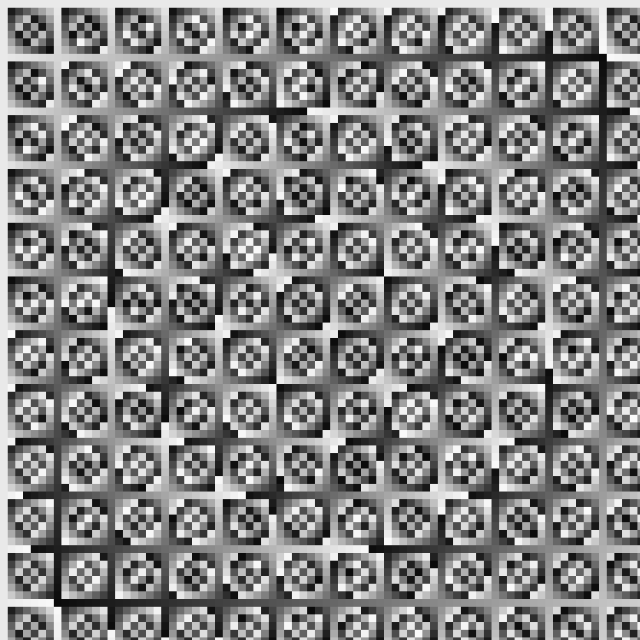
A three.js fragment shader for this pattern:

```glsl
// Grey mosaic of a multiplication table wrapped into tones, forming drifting rings.
varying vec2 vUv;

const float CELLS = 83.333;       // square cells across the canvas
const float REPEAT = 7.0;         // cells per ring motif
const float DRIFT = 1.0 / 590.0;  // phase lost per unit product, varies the motifs
const float PHASE = 0.93;         // tone phase along the first row and column
const float DARKEST = 0.04;
const float LIGHTEST = 0.98;
const float EDGE = 0.0008;        // half width of a cell edge, in canvas units

// Grey of one cell: the product of its column and row, wrapped to one cycle
float cellTone(vec2 cell) {
  float product = cell.x * cell.y;
  float cycle = mod(product, REPEAT) / REPEAT - product * DRIFT;
  return mix(DARKEST, LIGHTEST, fract(cycle + PHASE));
}

void main() {
  // Columns count from the left, rows from the top
  vec2 grid = vec2(vUv.x, 1.0 - vUv.y) * CELLS;

  // Nearest four cells, blended only across their shared edges
  vec2 cell = floor(grid - 0.5);
  vec2 toEdge = grid - cell - 1.0;
  vec2 blend = smoothstep(-EDGE * CELLS, EDGE * CELLS, toEdge);

  float upper = mix(cellTone(cell), cellTone(cell + vec2(1.0, 0.0)), blend.x);
  float lower = mix(cellTone(cell + vec2(0.0, 1.0)), cellTone(cell + 1.0), blend.x);
  gl_FragColor = vec4(vec3(mix(upper, lower, blend.y)), 1.0);
}
```
